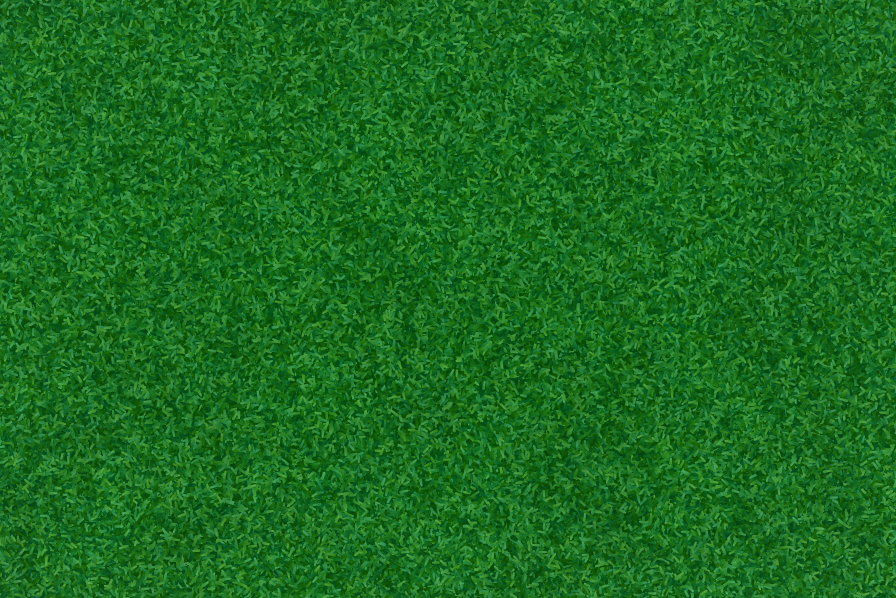
Give the GLSL for this texture, as a WebGL 2 fragment shader.

```glsl
#version 300 es
precision highp float;
// Dense short green turf: layered, randomly turned blades with soft mottling.

uniform vec2 u_resolution;
out vec4 outColor;

// Integer hash: three random values in 0..1 for a cell and a seed.
vec3 hash3(vec2 cell, int seed) {
    uvec3 v = uvec3(ivec3(ivec2(cell) + 1000, seed));
    v = v * 1664525u + 1013904223u;
    v.x += v.y * v.z; v.y += v.z * v.x; v.z += v.x * v.y;
    v ^= v >> 16u;
    v.x += v.y * v.z; v.y += v.z * v.x; v.z += v.x * v.y;
    return vec3(v >> 8u) / 16777216.0;
}

float valueNoise(vec2 p, int seed) {
    vec2 i = floor(p), f = fract(p);
    f = f * f * (3.0 - 2.0 * f);
    float low = mix(hash3(i, seed).x, hash3(i + vec2(1, 0), seed).x, f.x);
    float high = mix(hash3(i + vec2(0, 1), seed).x, hash3(i + vec2(1, 1), seed).x, f.x);
    return mix(low, high, f.y);
}

// Tone 0..1 runs from deep shade to lit tip; tint leans yellow (-) or teal (+).
vec3 grassColor(float tone, float tint) {
    vec3 shade = vec3(0.01, 0.27, 0.03);
    vec3 body = vec3(0.09, 0.43, 0.11);
    vec3 tip = vec3(0.27, 0.61, 0.28);
    vec3 color = tone < 0.5 ? mix(shade, body, tone * 2.0)
                            : mix(body, tip, tone * 2.0 - 1.0);
    return color + tint * vec3(-0.03, -0.01, 0.065);
}

void main() {
    vec2 uv = gl_FragCoord.xy / u_resolution.y;
    vec2 centered = gl_FragCoord.xy / u_resolution - 0.5;
    float pixel = 105.0 / u_resolution.y;

    // Shaded ground between the blades
    vec3 color = grassColor(0.1, 0.3);

    // Blades: one per cell in each layer, drawn bottom to top
    for (int layer = 0; layer < 4; layer++) {
        vec2 p = uv * 105.0 + float(layer) * vec2(0.37, 0.61);
        vec2 home = floor(p);
        for (int k = 0; k < 9; k++) {
            vec2 cell = home + vec2(k % 3, k / 3) - 1.0;
            vec3 place = hash3(cell, layer * 2 + 1);
            vec3 look = hash3(cell, layer * 2 + 2);

            float angle = place.z * 6.2832;
            vec2 direction = vec2(cos(angle), sin(angle));
            vec2 offset = p - cell - place.xy;
            float halfLength = mix(0.4, 0.6, look.z);
            float along = clamp(dot(offset, direction), -halfLength, halfLength);
            float dist = length(offset - along * direction);
            float radius = mix(0.25, 0.17, along / halfLength * 0.5 + 0.5);
            float cover = clamp((radius - dist) / pixel + 0.5, 0.0, 1.0);

            float tone = look.x * 0.88 + float(layer) * 0.05 - 0.04 + along * 0.2;
            color = mix(color, grassColor(clamp(tone, 0.0, 1.1), look.y * 2.0 - 1.0), cover);
        }
    }

    // Soft clumps and broad patches of light
    float mottle = valueNoise(uv * 28.0, 11) * 0.6 + valueNoise(uv * 6.0, 12) * 0.4 - 0.5;
    color *= 1.0 + 0.16 * mottle;

    // Paler, less saturated rim
    color += vec3(0.025, 0.012, 0.025) * (dot(centered, centered) * 2.0 - 0.3);

    outColor = vec4(clamp(color, 0.0, 1.0), 1.0);
}
```
